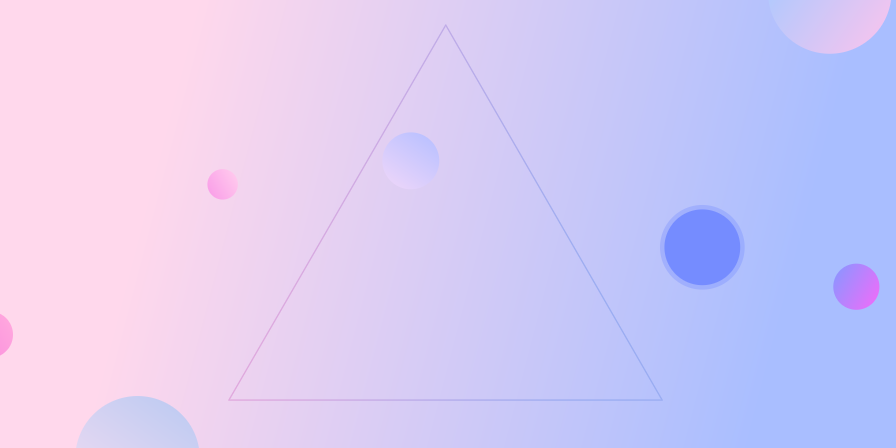
A WebGL 2 fragment shader for this background:

```glsl
#version 300 es
precision highp float;

uniform vec2 u_resolution;
out vec4 fragColor;

#define BLUSH vec3(1.0, 0.847, 0.925)
#define SKY vec3(0.663, 0.745, 1.0)
#define COBALT vec3(0.46, 0.55, 1.0)
#define LINE_ROSE vec3(0.88, 0.63, 0.85)
#define LINE_BLUE vec3(0.58, 0.66, 0.94)
#define FADE_START 0.44
#define FADE_END 1.93
#define FADE_TILT 0.26
#define LINE_HALF_WIDTH 0.0015
#define HALO_OPACITY 0.35

// Coverage of a shape from its signed distance, about one pixel soft
float coverage(float dist) {
    float pixel = 1.0 / u_resolution.y;
    return clamp(0.5 - dist / pixel, 0.0, 1.0);
}

float segmentDistance(vec2 p, vec2 a, vec2 b) {
    vec2 ap = p - a, ab = b - a;
    return length(ap - ab * clamp(dot(ap, ab) / dot(ab, ab), 0.0, 1.0));
}

float triangleOutline(vec2 p, vec2 apex, vec2 left, vec2 right) {
    float edge = segmentDistance(p, apex, left);
    edge = min(edge, segmentDistance(p, left, right));
    return min(edge, segmentDistance(p, right, apex)) - LINE_HALF_WIDTH;
}

// Disc shaded from one colour to another along a direction
vec3 gradientDisc(vec3 base, vec2 p, vec2 center, float radius,
                  vec2 direction, vec3 from, vec3 to) {
    vec2 q = (p - center) / radius;
    float t = clamp(0.5 + 0.5 * dot(q, normalize(direction)), 0.0, 1.0);
    return mix(base, mix(from, to, t), coverage((length(q) - 1.0) * radius));
}

void main() {
    // Height spans 0 to 1, width 0 to the aspect ratio
    vec2 p = gl_FragCoord.xy / u_resolution.y;

    // Tilted backdrop
    float along = p.x + FADE_TILT * (1.0 - p.y);
    float fade = clamp((along - FADE_START) / (FADE_END - FADE_START), 0.0, 1.0);
    vec3 color = mix(BLUSH, SKY, fade);

    // Large pale discs cut by the top and bottom edges
    color = gradientDisc(color, p, vec2(1.852, 1.018), 0.138, vec2(1.0, -0.7),
                         vec3(0.67, 0.79, 1.0), vec3(0.94, 0.77, 0.94));
    color = gradientDisc(color, p, vec2(0.307, -0.023), 0.139, vec2(0.7, 1.0),
                         vec3(0.94, 0.86, 0.95), vec3(0.76, 0.80, 0.95));

    // Small pink discs
    color = gradientDisc(color, p, vec2(0.497, 0.5885), 0.034, vec2(1.0, 0.6),
                         vec3(0.98, 0.63, 0.91), vec3(1.0, 0.78, 0.93));
    color = gradientDisc(color, p, vec2(-0.023, 0.253), 0.052, vec2(1.0, 0.6),
                         vec3(0.98, 0.55, 0.87), vec3(1.0, 0.65, 0.87));

    // Lavender and violet discs
    color = gradientDisc(color, p, vec2(0.917, 0.641), 0.0635, vec2(0.7, 1.0),
                         vec3(0.91, 0.83, 0.98), vec3(0.74, 0.76, 1.0));
    color = gradientDisc(color, p, vec2(1.9115, 0.36), 0.0515, vec2(1.0, -0.6),
                         vec3(0.58, 0.57, 1.0), vec3(0.90, 0.44, 0.98));

    // Solid blue disc with a faint halo
    float blueRadius = length(p - vec2(1.5677, 0.448));
    color = mix(color, COBALT, HALO_OPACITY * coverage(blueRadius - 0.0945));
    color = mix(color, COBALT, coverage(blueRadius - 0.0846));

    // Thin triangle, rose on the left to blue on the right
    vec2 apex = vec2(0.995, 0.944), left = vec2(0.511, 0.107), right = vec2(1.478, 0.107);
    float outline = triangleOutline(p, apex, left, right);
    vec3 lineColor = mix(LINE_ROSE, LINE_BLUE, smoothstep(left.x, right.x, p.x + 0.12 * (1.0 - p.y)));
    color = mix(color, lineColor, 0.85 * coverage(outline));

    fragColor = vec4(color, 1.0);
}
```
